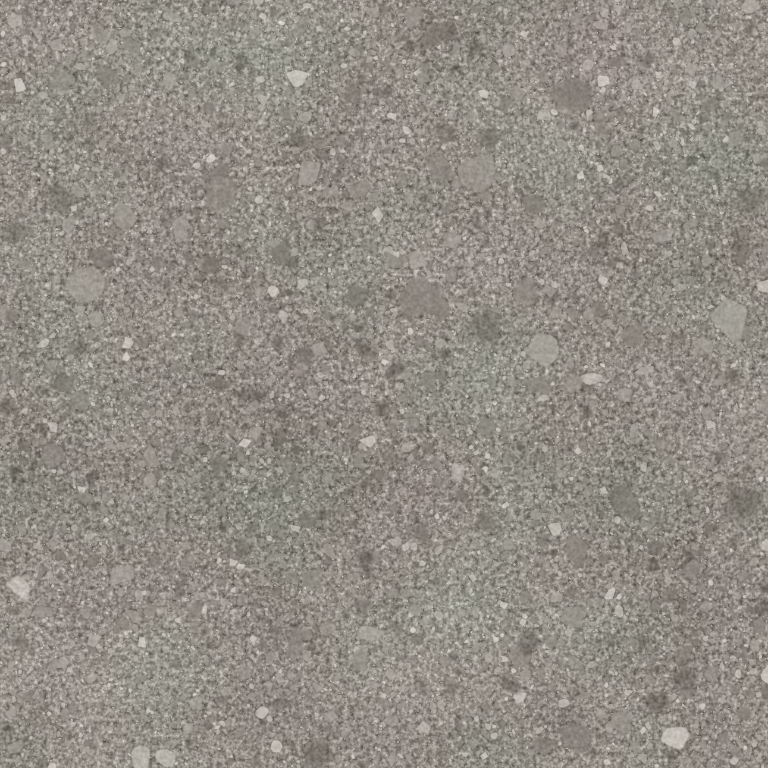
Give the GLSL for this texture, as a WebGL 2 fragment shader.

```glsl
#version 300 es
precision highp float;
// Grey conglomerate stone: angular pebbles of many sizes in a gritty matrix.

#define BASE_TONE 0.585     // mean brightness of the matrix
#define GRIT 0.23           // contrast of the fine matrix noise
#define MOTTLE 0.045        // contrast of the broad clouds
#define LAYERS 6            // pebble sizes, finest first
#define FINEST_CELLS 250.0  // grid cells across for the finest pebbles
#define SIZE_STEP 0.57      // cell count ratio from one size to the next
#define FINE_DENSITY 0.75   // share of cells filled, finest size
#define COARSE_DENSITY 0.20 // share of cells filled, coarsest size
#define PALE_SHARE 0.11     // share of near white pebbles
#define DARK_SHARE 0.08     // share of dark pebbles
#define RIM 0.045           // darkening around each pebble
#define TINT vec3(0.0, 0.02, 0.05) // warm offset taken from grey

uniform vec2 u_resolution;
out vec4 fragColor;

const float TAU = 6.28318;

// Integer hash: three values in 0..1 for a lattice point and a seed
vec3 hash3(vec2 cell, int seed) {
    uvec3 v = uvec3(ivec3(ivec2(cell) + 1000, seed + 1));
    v = v * 1664525u + 1013904223u;
    v.x += v.y * v.z; v.y += v.z * v.x; v.z += v.x * v.y;
    v ^= v >> 16u;
    v.x += v.y * v.z; v.y += v.z * v.x; v.z += v.x * v.y;
    return vec3(v >> 8u) * exp2(-24.0);
}

float cornerSlope(vec2 cell, vec2 offset, int seed) {
    float angle = TAU * hash3(cell, seed).x;
    return dot(vec2(cos(angle), sin(angle)), offset);
}

// Gradient noise, roughly -0.7..0.7
float gradientNoise(vec2 p, int seed) {
    vec2 cell = floor(p), f = p - cell;
    vec2 w = f * f * f * (f * (f * 6.0 - 15.0) + 10.0);
    vec2 e = vec2(1.0, 0.0);
    float low = mix(cornerSlope(cell, f, seed), cornerSlope(cell + e, f - e, seed), w.x);
    float high = mix(cornerSlope(cell + e.yx, f - e.yx, seed),
                     cornerSlope(cell + 1.0, f - 1.0, seed), w.x);
    return mix(low, high, w.y);
}

// Distance to an irregular convex polygon with slightly worn corners
float pebbleDistance(vec2 p, float radius, vec2 cell, int seed) {
    int sides = 4 + int(hash3(cell, seed).x * 3.99);
    float sum = 0.0;
    for (int k = 0; k < sides; k++) {
        vec3 h = hash3(cell, seed + 1 + k);
        float angle = TAU * (float(k) + 0.5 * (h.x - 0.5)) / float(sides);
        float side = dot(p, vec2(cos(angle), sin(angle))) / radius - mix(0.65, 1.0, h.y);
        sum += exp(9.0 * side);
    }
    float d = log(sum) / 9.0;
    return radius * max(d, length(p) / radius - 1.5);
}

// Lays one size of pebbles over the given tone
float addPebbles(float tone, vec2 uv, float cells, float coarse, float grain, int seed) {
    vec2 p = uv * cells, home = floor(p);
    float pixel = cells / u_resolution.y;
    float density = mix(FINE_DENSITY, COARSE_DENSITY, coarse);
    for (int n = 0; n < 9; n++) {
        vec2 cell = home + vec2(n % 3 - 1, n / 3 - 1);
        vec3 place = hash3(cell, seed);
        vec2 q = p - cell - mix(vec2(0.15), vec2(0.85), place.xy);
        if (place.z > density || dot(q, q) > 0.8) continue;

        // Shape: turned, stretched polygon
        vec3 form = hash3(cell, seed + 1);
        float c = cos(TAU * form.x), s = sin(TAU * form.x);
        q = mat2(c, -s, s, c) * q;
        q.y *= mix(1.0, 1.9, form.y * form.y);
        float radius = mix(0.22, 0.48, form.z * form.z);
        float d = pebbleDistance(q, radius, cell, seed + 3);

        // Tone: mostly dull, some pale, some dark with blurred edges
        vec3 look = hash3(cell, seed + 2);
        float pale = step(look.x, PALE_SHARE * mix(1.3, 0.5, coarse));
        float dark = step(1.0 - DARK_SHARE * mix(1.0, 2.6, coarse), look.x);
        float fill = BASE_TONE + mix(-0.06, 0.12, look.y) - 0.03 * coarse;
        fill = mix(fill, mix(0.73, 0.83, look.y), pale);
        fill = mix(fill, mix(0.40, 0.49, look.y), dark);
        fill += grain * mix(0.25, 0.4, dark);

        float soft = pixel * 0.75 + 0.1 * dark + 0.04 * look.z * coarse;
        float cover = smoothstep(soft, -soft, d) * mix(0.92, 0.75, max(dark, look.z * coarse));
        tone -= RIM * (1.0 - dark) * smoothstep(0.07 + pixel, 0.0, d);
        tone = mix(tone, fill, cover);
    }
    return tone;
}

void main() {
    vec2 uv = gl_FragCoord.xy / u_resolution.y;

    // Matrix: fine grit
    float grain = GRIT * (gradientNoise(uv * 130.0, 101) + gradientNoise(uv * 245.0, 102));
    float tone = BASE_TONE + grain;

    // Pebbles from the finest to the coarsest
    for (int i = 0; i < LAYERS; i++) {
        float cells = FINEST_CELLS * pow(SIZE_STEP, float(i));
        float coarse = float(i) / float(LAYERS - 1);
        tone = addPebbles(tone, uv, cells, coarse, grain, 200 + 20 * i);
    }

    // Broad clouds and a faint drift between rosy and greenish grey
    tone += MOTTLE * (gradientNoise(uv * 4.0, 103) + gradientNoise(uv * 13.0, 104));
    float drift = 0.015 * gradientNoise(uv * 7.0, 105);
    fragColor = vec4(clamp(tone - TINT + vec3(drift, -drift, 0.0), 0.0, 1.0), 1.0);
}
```
